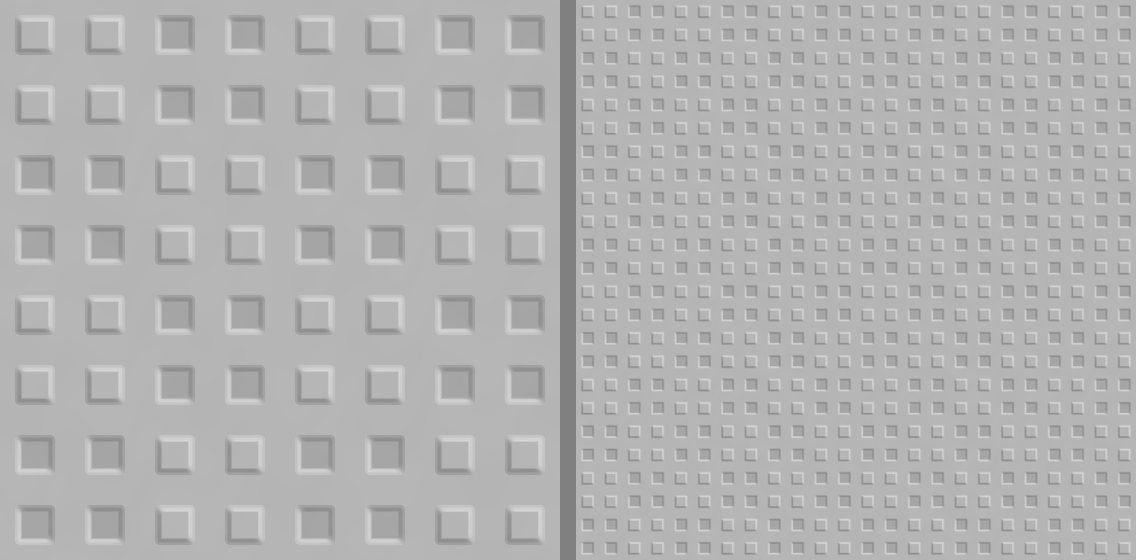
Left, the tile; right, the same tile 3 across and 3 down.
A three.js fragment shader for this pattern:

```glsl
// Grey sheet of 8 x 8 small rounded squares, raised and sunk in a 2 x 2 block checker.
// Each square is a rounded-box distance whose bevel is shaded from the upper right;
// sunk squares flip the light. Whole-number sines add a faint wrapping mottle.

varying vec2 vUv;

const float CELLS = 8.0;         // squares across and up
const float BLOCK = 2.0;         // squares per checker block

// Lengths in units of one cell
const float HALF_SIZE = 0.287;
const float CORNER = 0.075;
const float EDGE = 0.018;        // softness of the outer edge
const float BEVEL = 0.112;       // outer edge to flat face
const float RIM_DEPTH = 0.088;   // bright line around a raised face
const float RIM_WIDTH = 0.016;

const vec3 GROUND = vec3(0.71);
const vec3 SUNK_FACE = vec3(0.65);
const vec2 LIGHT = vec2(0.92, 1.0);
const float LEDGE = 0.55;        // strength of the outer step of the bevel
const float HIGHLIGHT = 0.105;
const float SHADOW = 0.145;
const float RIM_GAIN = 0.045;
const float MOTTLE = 0.003;
const float TAU = 6.2831853;

float roundedBox(vec2 p) {
  vec2 q = abs(p) - HALF_SIZE + CORNER;
  return length(max(q, 0.0)) + min(max(q.x, q.y), 0.0) - CORNER;
}

// Outward direction of the bevel, blended across the mitred corners
vec2 bevelNormal(vec2 p) {
  vec2 e = max(abs(p) - HALF_SIZE + 2.0 * BEVEL, 0.0);
  e *= e;
  e *= e;
  return sign(p) * e / max(length(e), 1e-6);
}

// Bevel strength: a weak outer ledge, a steep band, then the flat face
float bevelSlope(float depth) {
  float ledge = LEDGE * smoothstep(-0.5 * EDGE, 0.5 * EDGE, depth);
  float band = (1.0 - LEDGE) * smoothstep(0.025, 0.05, depth);
  return (ledge + band) * (1.0 - smoothstep(0.075, BEVEL, depth));
}

float mottle(vec2 uv) {
  vec2 a = TAU * uv;
  return sin(3.0 * a.x + 2.0 * a.y + sin(5.0 * a.y))
       + 0.6 * sin(7.0 * a.y - 4.0 * a.x + 2.0 * sin(6.0 * a.x));
}

void main() {
  vec2 grid = vUv * CELLS;
  vec2 p = fract(grid) - 0.5;
  vec2 block = floor(grid / BLOCK);
  float raised = mod(block.x + block.y, 2.0);

  float depth = -roundedBox(p);
  float facing = dot(bevelNormal(p), LIGHT) * mix(-1.0, 1.0, raised);
  facing = clamp(facing, -1.0, 1.0);

  // Base tone, then bevel light and shade
  float sunkArea = (1.0 - raised) * smoothstep(0.065, BEVEL, depth);
  vec3 color = mix(GROUND, SUNK_FACE, sunkArea);
  color += bevelSlope(depth) * facing * (facing > 0.0 ? HIGHLIGHT : SHADOW);

  // Thin bright line on the lit sides of a raised face
  float rim = 1.0 - smoothstep(0.0, RIM_WIDTH, abs(depth - RIM_DEPTH));
  color += RIM_GAIN * raised * rim * max(facing, 0.0);

  color += MOTTLE * mottle(vUv);
  gl_FragColor = vec4(color, 1.0);
}
```
